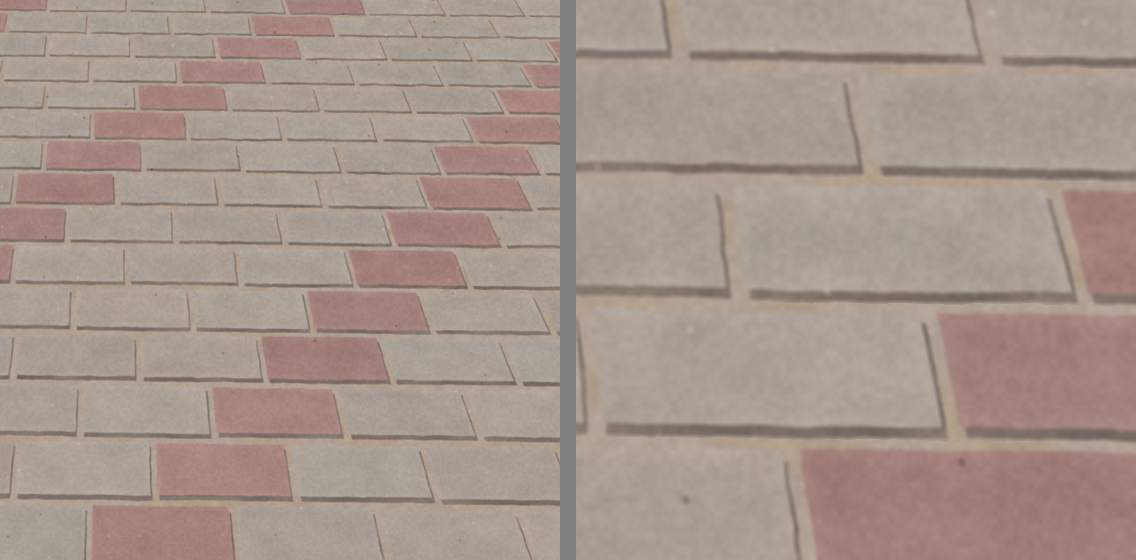
Left, the full canvas; right, a detail of the centre.
A Shadertoy shader for this texture:

```glsl
// Perspective of the ground plane
const float HORIZON = 1.099;      // height of the horizon above the top edge
const float VANISH_X = 0.208;     // where the upright joints converge
const float TILT = 0.012;         // sideways slope of the rows
const float BRICK_WIDTH = 0.127;  // brick width per unit of depth scale
const float ROW_SCALE = 33.49;
const float ROW_START = 15.768;

// Bond
const float BOND_START = -0.19;   // left end of the red brick in the lowest row
const float BOND_STEP = 0.455;    // shift from row to row
const float SLIP_ROW = 7.5;       // above this row the bond slips back
const float SLIP_SHIFT = -0.38;
const float SLIP_STEP = 0.024;
const float RED_PERIOD = 4.0;     // bricks from one red to the next

// Joints, as fractions of a brick
const vec2 JOINT = vec2(0.027, 0.088);
const vec2 SHADOW_SHIFT = vec2(0.012, -0.080);
const float CORNER = 0.002;
const float SOFTNESS = 0.0021;
const float WOBBLE = 0.0032;

// Colours
const vec3 GREY = vec3(0.658, 0.618, 0.582);
const vec3 RED = vec3(0.643, 0.505, 0.485);
const vec3 SAND = vec3(0.695, 0.630, 0.585);
const vec3 OCHRE = vec3(0.700, 0.610, 0.510);
const vec3 SHADOW = vec3(0.465, 0.415, 0.390);

float hash(vec2 p) {
    vec3 q = fract(vec3(p.xyx) * 0.1031);
    q += dot(q, q.yzx + 33.33);
    return fract((q.x + q.y) * q.z);
}

float noise(vec2 p) {
    vec2 i = floor(p), f = fract(p);
    f = f * f * (3.0 - 2.0 * f);
    vec2 e = vec2(0.0, 1.0);
    return mix(mix(hash(i), hash(i + e.yx), f.x),
               mix(hash(i + e), hash(i + e.yy), f.x), f.y);
}

float fbm(vec2 p) {
    float sum = 0.0, gain = 0.5;
    for (int i = 0; i < 4; i++) {
        sum += gain * noise(p);
        p = p * 2.03 + 17.7;
        gain *= 0.5;
    }
    return sum;
}

float roundBox(vec2 p, vec2 halfSize) {
    vec2 q = abs(p) - halfSize + CORNER;
    return length(max(q, 0.0)) + min(max(q.x, q.y), 0.0) - CORNER;
}

float cover(float dist, float blur) {
    return 1.0 - smoothstep(-blur, blur, dist);
}

void mainImage(out vec4 fragColor, in vec2 fragCoord) {
    vec2 uv = fragCoord / iResolution.xy;
    float blur = max(SOFTNESS, 1.0 / iResolution.y);

    // Uneven edges
    vec2 pos = uv + WOBBLE * (vec2(fbm(uv * 45.0), fbm(uv * 45.0 + 70.0)) - 0.47);

    // Canvas to ground plane
    float depth = 1.0 - pos.y - TILT * (pos.x - 0.5) + HORIZON;
    vec2 size = vec2(BRICK_WIDTH * depth, depth * depth / ROW_SCALE);
    vec2 ground = vec2((pos.x - VANISH_X) / size.x, ROW_SCALE / depth - ROW_START);

    // Stepped bond
    float row = floor(ground.y);
    float slip = step(SLIP_ROW, row) * (SLIP_SHIFT + SLIP_STEP * row);
    vec2 cell = ground - vec2(BOND_START + BOND_STEP * row + slip, 0.0);
    vec2 id = floor(cell);
    vec2 local = fract(cell) - 0.5;
    bool isRed = mod(id.x, RED_PERIOD) < 0.5;
    float tone = hash(id + 41.0);

    // Sandy joints with ochre stains
    float stain = smoothstep(0.5, 0.75, noise(ground * vec2(4.0, 3.0) + 9.0));
    vec3 color = mix(SAND, OCHRE, 0.5 * stain);
    color *= 0.95 + 0.1 * fbm(uv * 60.0);

    // Shadow under the front edge, then the brick face
    vec2 halfSize = (0.5 - JOINT * (0.85 + 0.3 * hash(id + 13.0))) * size;
    vec2 p = (local - vec2(0.0, 0.012)) * size;
    float shade = cover(roundBox(p - SHADOW_SHIFT * size, halfSize), blur);
    color = mix(color, SHADOW, shade * (0.65 + 0.45 * noise(ground * 5.0)));

    vec3 face = isRed ? RED : GREY;
    face += 0.030 * (tone - 0.5) + 0.012 * (hash(id + 5.0) - 0.5) * vec3(1.0, 0.0, -1.0);
    face += 0.07 * (fbm(ground * vec2(5.0, 3.0) + id * 3.7) - 0.47);
    float dist = roundBox(p, halfSize);
    face += 0.018 * smoothstep(-0.012, 0.0, dist);  // dusty rim
    color = mix(color, face, cover(dist, blur));

    // Sparse pits and pale flecks
    vec2 fleck = floor(ground * vec2(5.0, 3.0));
    vec2 center = 0.2 + 0.6 * vec2(hash(fleck), hash(fleck + 29.0));
    vec2 offset = (fract(ground * vec2(5.0, 3.0)) - center) * size / vec2(5.0, 3.0);
    float pick = hash(fleck + 83.0);
    float spot = cover(length(offset) - 0.002, 0.002);
    color += spot * (0.07 * step(0.92, pick) - 0.12 * step(pick, 0.03));

    // Fine grain
    color += 0.035 * (noise(uv * 230.0) - 0.5) + 0.02 * (noise(uv * 410.0) - 0.5);
    fragColor = vec4(clamp(color, 0.0, 1.0), 1.0);
}
```
